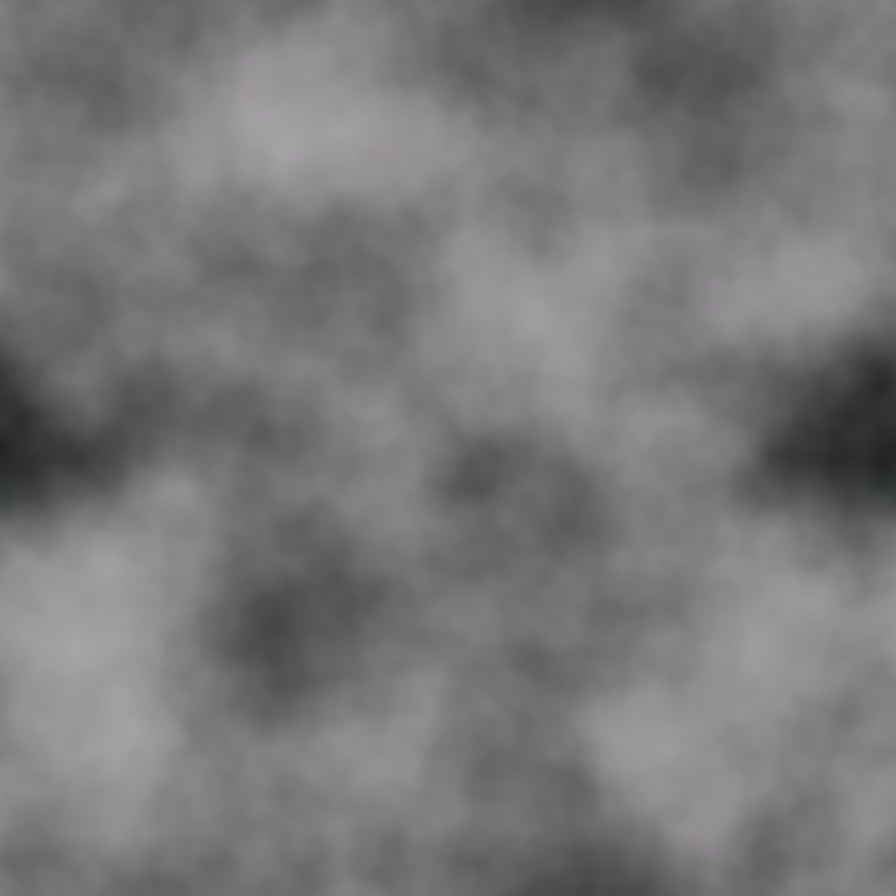
This texture is drawn by a WebGL 2 fragment shader. Its source:

```glsl
#version 300 es
precision highp float;
// Soft grey cloud cover that tiles in both directions: wrapping gradient noise
// summed over octaves, darkened by two broad banks of shade whose outlines are
// bent by the same noise, with a very faint mauve and green mottling.

uniform vec2 u_resolution;
out vec4 fragColor;

const float TAU = 6.2831853;

// Tone
const float BASE_GREY = 0.505;
const float CLOUD_CONTRAST = 0.31;
const float SHOULDER_START = 0.56;   // highlights are compressed above this
const float SHOULDER_SLOPE = 0.6;
const float DARKEST = 0.11;

// Cloud structure
const int OCTAVES = 5;
const int BASE_CELLS = 3;            // whole cells per tile in the first octave
const float GAIN = 0.52;

// Banks of shade: centre, half height, depth
const vec2 MAIN_BANK = vec2(0.06, 0.50);
const float MAIN_HEIGHT = 0.12;
const float MAIN_DEPTH = 0.27;
const vec2 MINOR_BANK = vec2(0.54, 0.98);
const float MINOR_HEIGHT = 0.09;
const float MINOR_DEPTH = 0.10;
const float BANK_WARP = 0.13;
const int WARP_OCTAVES = 3;

// Colour
const int TINT_CELLS = 18;
const float TINT_AMOUNT = 0.016;
const float TONE_TINT = 0.035;       // lights lean mauve, darks lean green
const vec3 MAUVE = vec3(0.5, -0.5, 0.5);

uint hash(uvec3 p) {
    uint h = p.x * 1597334677u ^ p.y * 3812015801u ^ p.z * 2798796415u;
    h = (h ^ (h >> 16)) * 2246822519u;
    h = (h ^ (h >> 13)) * 3266489917u;
    return h ^ (h >> 16);
}

float hash01(uvec3 p) {
    return float(hash(p) >> 8) / 16777216.0;
}

// Dot of the offset with a random unit gradient on the wrapped lattice
float gradientDot(ivec2 cell, vec2 offset, int cells, uint seed) {
    ivec2 wrapped = (cell + 2 * cells) % cells;
    float angle = TAU * hash01(uvec3(uvec2(wrapped), seed));
    return dot(offset, vec2(cos(angle), sin(angle)));
}

float gradientNoise(vec2 uv, int cells, uint seed) {
    // A shift per seed keeps the lattices of the octaves apart
    vec2 shift = vec2(hash01(uvec3(91u, 7u, seed)), hash01(uvec3(13u, 57u, seed)));
    vec2 p = fract(uv + shift) * float(cells);
    ivec2 cell = ivec2(floor(p));
    vec2 f = fract(p);
    vec2 w = f * f * f * (f * (f * 6.0 - 15.0) + 10.0);
    float a = gradientDot(cell, f, cells, seed);
    float b = gradientDot(cell + ivec2(1, 0), f - vec2(1.0, 0.0), cells, seed);
    float c = gradientDot(cell + ivec2(0, 1), f - vec2(0.0, 1.0), cells, seed);
    float d = gradientDot(cell + ivec2(1, 1), f - vec2(1.0), cells, seed);
    return mix(mix(a, b, w.x), mix(c, d, w.x), w.y);
}

float fbm(vec2 uv, int octaves, uint seed) {
    float sum = 0.0;
    float amplitude = 1.0;
    int cells = BASE_CELLS;
    for (int i = 0; i < octaves; i++) {
        sum += amplitude * gradientNoise(uv, cells, seed + uint(i));
        amplitude *= GAIN;
        cells *= 2;
    }
    return sum;
}

// Wide horizontal smudge, 1 at its centre, periodic in x and y
float shadeBank(vec2 uv, vec2 centre, float halfHeight) {
    float dy = (fract(uv.y - centre.y + 0.5) - 0.5) / halfHeight;
    float across = 0.5 + 0.5 * cos(TAU * (uv.x - centre.x));
    return across * exp(-dy * dy);
}

void main() {
    vec2 uv = gl_FragCoord.xy / u_resolution;

    // Clouds and shade
    vec2 warp = vec2(fbm(uv, WARP_OCTAVES, 21u), fbm(uv, WARP_OCTAVES, 41u));
    vec2 bent = uv + BANK_WARP * warp;
    float grey = BASE_GREY + CLOUD_CONTRAST * fbm(uv, OCTAVES, 3u);
    grey -= MAIN_DEPTH * shadeBank(bent, MAIN_BANK, MAIN_HEIGHT);
    grey -= MINOR_DEPTH * shadeBank(bent, MINOR_BANK, MINOR_HEIGHT);

    // Soft highlights
    grey -= (1.0 - SHOULDER_SLOPE) * max(grey - SHOULDER_START, 0.0);
    grey = max(grey, DARKEST);

    // Faint mottled tint
    float tint = TINT_AMOUNT * gradientNoise(uv, TINT_CELLS, 77u);
    tint += TONE_TINT * (grey - 0.42);
    fragColor = vec4(grey + MAUVE * tint, 1.0);
}
```
